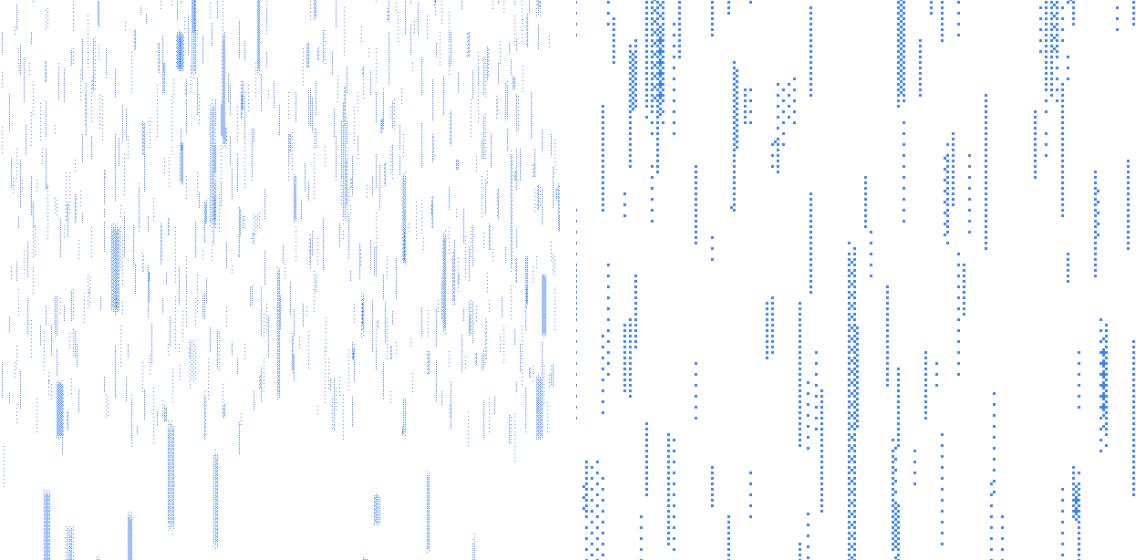
Left, the full canvas; right, a detail of the centre.
Write a three.js fragment shader that draws this pattern.

```glsl
// Thin blue vertical rain streaks on white, drawn as an ordered dither of tiny square dots.
varying vec2 vUv;

const float GRID = 614.0; // dither cells across the canvas

vec4 hash4(vec3 p) {
  vec4 q = fract(p.xyzx * vec4(0.1031, 0.1030, 0.0973, 0.1099));
  q += dot(q, q.wzxy + 33.33);
  return fract((q.xxyz + q.yzzw) * q.zywx);
}

// 4x4 ordered dither threshold, 0 to 15/16
float bayer2(vec2 a) {
  a = floor(a);
  return fract(a.x * 0.5 + a.y * a.y * 0.75);
}

float bayer4(vec2 cell) {
  vec2 a = mod(cell, 4.0);
  return bayer2(a * 0.5) * 0.25 + bayer2(a);
}

// One randomly placed streak per slot; ranges are (min, max)
float streaks(vec2 cell, vec2 slot, vec2 widths, vec2 levels, float chance, float lowFade, float seed) {
  float column = floor(cell.x / slot.x);
  float shift = hash4(vec3(column, 7.0, seed)).x;
  float y = cell.y / slot.y + shift;
  float row = floor(y);
  vec4 r = hash4(vec3(column, row, seed + 3.0));
  vec4 s = hash4(vec3(column, row, seed + 41.0));

  // Fewer streaks near the foot of the canvas
  float height = (row + 0.5 - shift) * slot.y / GRID;
  chance *= mix(1.0, smoothstep(0.15, 0.34, height), lowFade);

  float halfWidth = mix(widths.x, widths.y, s.x * s.x);
  float center = mix(halfWidth, slot.x - halfWidth, r.x);
  float across = abs(cell.x - column * slot.x + 0.5 - center) / halfWidth;
  float span = mix(0.2, 0.95, r.y);
  float along = (y - row - s.y * (1.0 - span)) / span;

  float body = step(across, 1.0) * (1.0 - 0.5 * across * across);
  float ends = smoothstep(0.0, 0.12, along) * (1.0 - smoothstep(0.88, 1.0, along));
  return step(r.z, chance) * body * ends * mix(levels.x, levels.y, r.w);
}

float rainLevel(vec2 cell) {
  float level = streaks(cell, vec2(30.0, 170.0), vec2(1.6, 4.5), vec2(0.22, 0.55), 0.36, 0.0, 11.0);
  for (int i = 0; i < 3; i++) {
    float k = float(i);
    vec2 slot = vec2(8.0 + k, 54.0 + 9.0 * k);
    level += streaks(cell + 5.0 * k, slot, vec2(0.7, 1.6), vec2(0.06, 0.38), 0.4, 1.0, 20.0 + 13.0 * k);
  }
  return level;
}

void main() {
  vec2 p = vUv * GRID;
  vec2 footprint = clamp(fwidth(p), 0.02, 2.0);
  vec2 low = p - footprint * 0.5;
  vec2 high = p + footprint * 0.5;

  // Exact box coverage of the neighbouring square dots
  float ink = 0.0;
  for (int j = -1; j <= 1; j++) {
    for (int i = -1; i <= 1; i++) {
      vec2 cell = floor(p) + vec2(float(i), float(j));
      vec2 overlap = max(min(high, cell + 1.0) - max(low, cell), 0.0) / footprint;
      float dotOn = step(bayer4(cell) + 0.03125, rainLevel(cell));
      ink += dotOn * overlap.x * overlap.y;
    }
  }

  vec3 blue = vec3(0.23, 0.51, 0.98);
  gl_FragColor = vec4(mix(vec3(1.0), blue, ink), 1.0);
}
```
